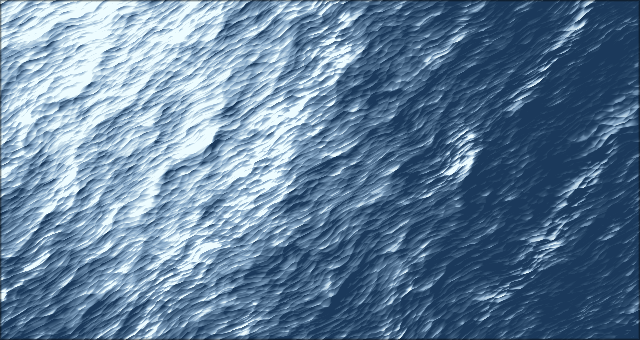
Give the GLSL for this texture, as a WebGL 1 fragment shader.

```glsl
precision highp float;
uniform vec2 u_resolution;

#define DEEP vec3(0.105, 0.225, 0.355)
#define MID vec3(0.55, 0.68, 0.80)
#define FOAM vec3(0.93, 0.99, 1.0)
#define SUN_CENTRE vec2(0.32, 0.86)
#define SUN_SPREAD vec2(0.68, 0.75)
#define SUN_POWER 0.84
#define SWELL_ANGLE 0.98
#define RIPPLE_ANGLE 0.50
#define RIPPLE_CONTRAST 0.46
#define CREST_POWER 0.62

vec3 hash3(vec2 p) {
  vec3 q = fract(p.xyx * vec3(0.1031, 0.1030, 0.0973));
  q += dot(q, q.yxz + 33.33);
  return fract((q.xxy + q.yzz) * q.zyx);
}

// Smoothed cellular noise: tilt of the nearest facet plus its own shade
float facets(vec2 p) {
  vec2 cell = floor(p);
  vec2 local = p - cell;
  float total = 0.0;
  float weights = 0.0;
  for (int j = -1; j <= 1; j++) {
    for (int i = -1; i <= 1; i++) {
      vec2 o = vec2(float(i), float(j));
      vec3 h = hash3(cell + o + 200.0);
      vec2 d = o + h.xy - local;
      float w = exp(-14.0 * dot(d, d));
      total += w * (d.y + 0.6 * (h.z - 0.5));
      weights += w;
    }
  }
  return total / max(weights, 1e-6);
}

// Axes along and across the crests; x is squeezed to lengthen the cells
vec2 crestAxes(vec2 p, float angle, float stretch) {
  float c = cos(angle);
  float s = sin(angle);
  return vec2((c * p.x + s * p.y) / stretch, c * p.y - s * p.x);
}

// Layered sines that bend the crests
vec2 bend(vec2 p) {
  vec2 slow = sin(p.yx * vec2(9.0, 7.0) + 2.0 * sin(p * 5.0));
  vec2 quick = sin(p.yx * vec2(31.0, 27.0) + 2.0 * sin(p * 19.0 + 1.3));
  return p + 0.014 * slow + 0.004 * quick;
}

float sunGlow(vec2 p) {
  vec2 d = p - SUN_CENTRE;
  d.x += 0.25 * d.y;
  d /= SUN_SPREAD;
  return SUN_POWER * exp(-dot(d, d));
}

// Four scales of facets, turning from swell to ripple direction
float ripples(vec2 p) {
  float sum = 0.0;
  float frequency = 10.0;
  for (int i = 0; i < 4; i++) {
    float k = float(i) / 3.0;
    float angle = mix(SWELL_ANGLE, RIPPLE_ANGLE, sqrt(k));
    vec2 q = crestAxes(p, angle, mix(1.8, 2.6, k));
    sum += mix(0.75, 1.0, k) * facets(q * frequency + 17.0 * float(i));
    frequency *= 2.15;
  }
  return sum;
}

vec3 seaColour(float tone) {
  vec3 low = mix(DEEP, MID, clamp(tone / 0.55, 0.0, 1.0));
  return mix(low, FOAM, clamp((tone - 0.55) / 0.45, 0.0, 1.0));
}

void main() {
  vec2 p = gl_FragCoord.xy / u_resolution.y;
  vec2 size = u_resolution / u_resolution.y;
  vec2 bent = bend(p);

  float glow = sunGlow(p);
  float relief = ripples(bent);
  float swell = facets(crestAxes(bent, SWELL_ANGLE, 2.6) * 4.5 + 5.0);

  // Sunlit slopes
  float shine = sqrt(glow);
  float tone = glow + (0.05 + RIPPLE_CONTRAST * shine) * relief;
  tone += 0.28 * shine * swell;

  // Broken glints along the swell crests
  float crest = smoothstep(0.12, 0.50, swell);
  float glint = smoothstep(0.0, 1.0, relief + 0.1);
  tone += CREST_POWER * crest * glint * (1.0 - 0.6 * glow);
  tone += 0.22 * smoothstep(0.7, 1.3, relief);

  // Thin dark rim
  vec2 margin = min(p, size - p);
  float rim = 1.0 - smoothstep(0.002, 0.006, min(margin.x, margin.y));
  vec3 colour = seaColour(tone) * (1.0 - 0.45 * rim);
  gl_FragColor = vec4(colour, 1.0);
}
```
